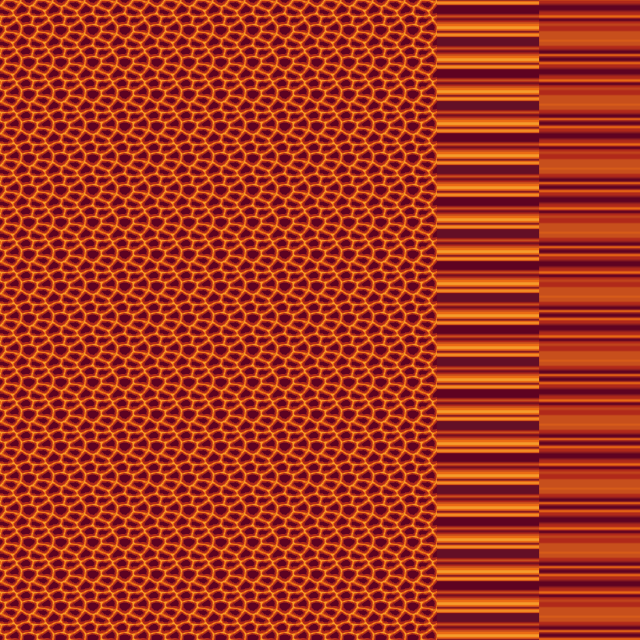
Write a WebGL 1 fragment shader that draws this pattern.

```glsl
precision highp float;
// Dark lava crust: one cellular tile repeated twenty times per side.
// To the right, two columns of horizontal heat streaks with their own periods.
// Thin glowing seams come from the gaps between the nearest seed distances.
uniform vec2 u_resolution;

const vec3 CRUST = vec3(0.37, 0.01, 0.13);
const vec3 MAROON = vec3(0.54, 0.11, 0.12);
const vec3 RED = vec3(0.69, 0.16, 0.10);
const vec3 RUST = vec3(0.78, 0.31, 0.11);
const vec3 ORANGE = vec3(0.92, 0.42, 0.08);
const vec3 GOLD = vec3(0.96, 0.61, 0.17);

// Insert a wrapped seed into the three nearest distances;
// w keeps the vertical offset from the nearest seed.
void addSeed(inout vec4 near, vec2 p, vec2 seed) {
  vec2 d = fract(p - seed + 0.5) - 0.5;
  float r = length(d * vec2(0.88, 1.12));
  if (r < near.x) near = vec4(r, near.xy, d.y);
  else if (r < near.y) near.yz = vec2(r, near.y);
  else near.z = min(near.z, r);
}

// Cooling from the seam inwards: gold, orange, rust, red, maroon, crust
vec3 seamColor(float depth) {
  vec3 c = mix(GOLD, ORANGE, smoothstep(-0.004, 0.008, depth));
  c = mix(c, RUST, smoothstep(0.016, 0.026, depth));
  c = mix(c, RED, smoothstep(0.028, 0.040, depth));
  c = mix(c, MAROON, smoothstep(0.052, 0.062, depth));
  return mix(c, CRUST, smoothstep(0.074, 0.084, depth));
}

vec3 lava(vec2 p) {
  vec2 a = 6.28318 * p;
  p += 0.010 * sin(a.yx * 3.0 + 2.0 * sin(a));
  vec4 near = vec4(9.0, 9.0, 9.0, 0.0);
  addSeed(near, p, vec2(0.64, 0.33));
  addSeed(near, p, vec2(0.43, 0.87));
  addSeed(near, p, vec2(0.90, 0.95));
  addSeed(near, p, vec2(0.17, 0.39));
  addSeed(near, p, vec2(0.22, 0.64));
  addSeed(near, p, vec2(0.82, 0.61));
  addSeed(near, p, vec2(0.34, 0.17));
  float depth = 0.5 * (near.y - near.x);
  float junction = 1.0 - smoothstep(0.02, 0.11, near.z - near.x);
  // Crust sits high in each cell, leaving a red lower rim
  depth -= 0.28 * max(near.w, 0.0) * smoothstep(0.04, 0.09, depth);
  depth -= 0.013 * junction;
  depth += 0.006 * sin(a.x * 5.0 + 2.0 * sin(a.y * 2.0)) * sin(a.y * 4.0);
  return seamColor(depth);
}

// Soft periodic stripe
float stripe(float t, float center, float halfWidth) {
  float d = abs(fract(t - center + 0.5) - 0.5);
  return 1.0 - smoothstep(halfWidth - 0.02, halfWidth + 0.02, d);
}

vec3 brightStreaks(float y) {
  float t = y * 20.0 - 0.302;
  vec3 c = mix(CRUST, MAROON, 0.5);
  c = mix(c, RED, stripe(t, 0.21, 0.06));
  c = mix(c, RUST, stripe(t, 0.21, 0.025));
  c = mix(c, RED, stripe(t, 0.52, 0.18));
  c = mix(c, RUST, stripe(t, 0.53, 0.14));
  c = mix(c, ORANGE, stripe(t, 0.54, 0.10));
  c = mix(c, GOLD, stripe(t, 0.56, 0.04));
  c = mix(c, MAROON, stripe(t, 0.69, 0.025));
  c = mix(c, RUST, stripe(t, 0.785, 0.07));
  c = mix(c, ORANGE, stripe(t, 0.785, 0.05));
  c = mix(c, GOLD, stripe(t, 0.79, 0.02));
  // Every second dark band is slightly violet
  float odd = step(0.5, fract(0.5 * floor(t + 0.5)));
  return mix(c, mix(CRUST, vec3(0.39, 0.06, 0.15), odd), stripe(t, 0.0, 0.12));
}

vec3 emberStreaks(float y) {
  float t = y * 10.0 - 0.586;
  vec3 c = RED;
  c = mix(c, RUST, stripe(t, 0.015, 0.115));
  c = mix(c, ORANGE, 0.5 * stripe(t, 0.05, 0.014));
  c = mix(c, MAROON, stripe(t, 0.225, 0.045));
  c = mix(c, CRUST, stripe(t, 0.225, 0.022));
  c = mix(c, ORANGE, stripe(t, 0.275, 0.014));
  c = mix(c, MAROON, stripe(t, 0.34, 0.04));
  c = mix(c, CRUST, stripe(t, 0.34, 0.022));
  c = mix(c, ORANGE, stripe(t, 0.40, 0.016));
  c = mix(c, MAROON, stripe(t, 0.535, 0.065));
  c = mix(c, CRUST, stripe(t, 0.535, 0.04));
  c = mix(c, ORANGE, stripe(t, 0.67, 0.018));
  c = mix(c, CRUST, stripe(t, 0.725, 0.02));
  return mix(c, RUST, 0.7 * stripe(t, 0.80, 0.02));
}

void main() {
  vec2 uv = gl_FragCoord.xy / u_resolution;
  float down = 1.0 - uv.y;
  float soft = 0.5 / u_resolution.x;
  vec3 color = lava(vec2(uv.x, down) * 20.0);
  color = mix(color, brightStreaks(down), smoothstep(-soft, soft, uv.x - 0.6825));
  color = mix(color, emberStreaks(down), smoothstep(-soft, soft, uv.x - 0.8425));
  gl_FragColor = vec4(color, 1.0);
}
```
